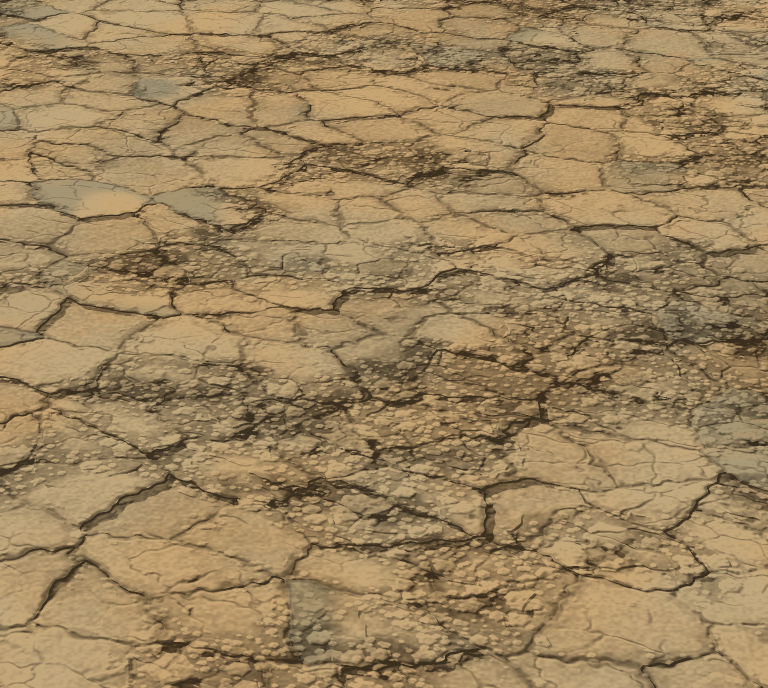
This texture is drawn by a WebGL 2 fragment shader. Its source:

```glsl
#version 300 es
precision highp float;

uniform vec2 u_resolution;
out vec4 fragColor;

struct Plate { float edge; float id; vec2 offset; };
struct Ground { float height; float crack; float soil; float broken; Plate slab; };

vec2 hash2(vec2 p) {
  vec3 q = fract(p.xyx * vec3(0.1031, 0.1030, 0.0973));
  q += dot(q, q.yzx + 33.33);
  return fract((q.xx + q.yz) * q.zy);
}

float noise(vec2 p) {
  vec2 i = floor(p), f = fract(p);
  f = f * f * (3.0 - 2.0 * f);
  float low = mix(hash2(i).x, hash2(i + vec2(1, 0)).x, f.x);
  float high = mix(hash2(i + vec2(0, 1)).x, hash2(i + vec2(1, 1)).x, f.x);
  return mix(low, high, f.y);
}

float fbm(vec2 p) {
  float sum = 0.0;
  for (float gain = 0.57; gain > 0.1; gain *= 0.5) {
    sum += gain * noise(p);
    p = mat2(1.6, 1.2, -1.2, 1.6) * p + 7.3;
  }
  return sum;
}

vec2 neighbour(int k) { return vec2(k % 3 - 1, k / 3 - 1); }

// Voronoi cell with distance to its border
Plate plateAt(vec2 p) {
  vec2 nearCell = floor(p), base = nearCell, nearVec = vec2(9.0);
  for (int k = 0; k < 9; k++) {
    vec2 cell = base + neighbour(k), v = cell + 0.04 + 0.92 * hash2(cell) - p;
    if (dot(v, v) < dot(nearVec, nearVec)) { nearVec = v; nearCell = cell; }
  }
  float edge = 9.0;
  for (int k = 0; k < 9; k++) {
    if (k == 4) continue;
    vec2 cell = nearCell + neighbour(k), v = cell + 0.04 + 0.92 * hash2(cell) - p;
    edge = min(edge, dot(0.5 * (nearVec + v), normalize(v - nearVec)));
  }
  return Plate(edge, hash2(nearCell + 41.7).x, -nearVec);
}

// Scattered angular stones with steep sides and flat tops
float stones(vec2 p, float density) {
  vec2 base = floor(p);
  float top = 0.0;
  for (int k = 0; k < 9; k++) {
    vec2 cell = base + neighbour(k), rnd = hash2(cell + 9.1);
    vec2 d = p - cell - hash2(cell);
    d = abs(vec2(d.x + (rnd.x - 0.5) * d.y, d.y - (rnd.x - 0.5) * d.x));
    float radius = (0.16 + 0.42 * rnd.x) * step(rnd.y, density);
    top = max(top, min(radius - max(d.x, dot(d, vec2(0.6, 0.9))), 0.08 + 0.12 * rnd.x));
  }
  return top;
}

Ground groundAt(vec2 g) {
  vec2 bend = vec2(fbm(g * 1.1), fbm(g * 1.1 + 17.0)) - 0.5;
  vec2 ragged = vec2(noise(g * 8.0 + 3.0), noise(g * 8.0 + 71.0)) - 0.5;
  vec2 w = g + 0.5 * bend + 0.1 * ragged + vec2(0.3 * g.y, 0.0);
  Plate slab = plateAt(w * vec2(0.8, 0.95));
  Plate chip = plateAt(w * vec2(1.5, 2.1) + 5.0);
  float broken = smoothstep(0.48, 0.62, fbm(g * vec2(0.4, 0.55) + 3.0));
  float wear = noise(g * 1.9 + 30.0), crumb = noise(g * 10.0 + 90.0);
  // Interrupted joints between slabs, finer ones inside them
  float joint = 1.0 - smoothstep(0.01, 0.03 + 0.07 * wear, slab.edge);
  float hairline = 1.0 - smoothstep(0.0, 0.06, chip.edge);
  hairline *= smoothstep(0.42, 0.62, noise(g * 1.3 + 60.0) + 0.2 * broken);
  float crack = max(joint, 0.75 * hairline) * smoothstep(0.15, 0.6, crumb + 0.3 * wear);
  // Rubble lies in dark soil along joints and on broken ground
  float spread = 0.05 + 0.2 * wear + 0.4 * broken;
  float rubble = 1.0 - smoothstep(0.5 * spread, spread, slab.edge + 0.12 * (crumb - 0.5));
  rubble *= 0.35 + 0.65 * broken;
  float density = 0.02 + 0.85 * rubble;
  float pebbles = stones(g * 4.2, density * 0.55) / 4.2 + stones(g * 9.0, density) / 9.0;
  float boulders = stones(g * 1.7 + 4.0 + 0.25 * ragged, 0.03 + 0.3 * broken) / 1.7;
  float tilt = dot(slab.offset, hash2(vec2(slab.id * 91.0, 3.0)) - vec2(0.5, 0.8));
  float height = (0.3 * (slab.id - 0.5) + 0.25 * tilt) * (0.4 + 1.2 * wear);
  height += (chip.id - 0.5) * (0.03 + 0.32 * broken * wear) + 2.4 * pebbles + 1.7 * boulders;
  height += 0.025 * fbm(g * 7.0) + 0.022 * noise(g * 19.0) - 0.05 * crack;
  float soil = rubble * (1.0 - smoothstep(0.0, 0.012, pebbles + boulders));
  return Ground(height, crack, soil, broken, slab);
}

vec3 terrain(vec2 p) {
  // Receding ground plane
  vec2 g = 13.0 * vec2(p.x - 0.56, 3.3) / (2.0 - p.y), toSun = vec2(-0.5, 0.86);
  Ground here = groundAt(g);
  float slope = here.height - groundAt(g + 0.04 * toSun).height;
  float rise = groundAt(g + 0.19 * toSun).height - here.height;
  float shadow = smoothstep(0.13, 0.2, rise);
  // Wide patches, ragged hollows, then relief and grit
  float hollow = smoothstep(0.55, 0.64, fbm(g * vec2(1.3, 1.9) + 23.0) + 0.1 * (noise(g * 9.0) - 0.5));
  float tone = 0.99 + 0.32 * (fbm(g * 0.55 + 8.0) - 0.5) + 0.16 * (here.slab.id - 0.5);
  tone += 0.2 * (noise(g * 27.0) - 0.5) + clamp(4.5 * slope, -0.5, 0.16);
  tone -= 0.34 * here.crack + 0.5 * shadow + 0.28 * here.soil;
  tone -= 0.3 * hollow * max(here.broken * 0.7, here.soil) + 0.05 * here.broken;
  vec3 color = mix(vec3(0.22, 0.175, 0.115), vec3(0.73, 0.62, 0.45), clamp(tone, 0.02, 1.08));
  // Rusty dust, grey bare slabs and rare pale stones
  float dust = smoothstep(0.3, 0.7, fbm(g * 0.6 + 50.0));
  float bare = smoothstep(0.78, 0.95, here.slab.id) * smoothstep(0.35, 0.65, noise(g + 12.0));
  color *= mix(vec3(0.98, 1.0, 1.02), vec3(1.02, 0.99, 0.95), dust);
  color *= mix(vec3(1.0), vec3(0.84, 0.89, 0.94), bare);
  float reach = length(here.slab.offset) + 0.2 * (noise(g * 6.0) - 0.5);
  float pale = step(0.988, here.slab.id) * (1.0 - smoothstep(0.12, 0.16, reach));
  return mix(color, vec3(0.85, 0.82, 0.76) * (0.6 + 0.4 * tone), pale);
}

void main() {
  vec3 sum = vec3(0.0);
  for (int k = 0; k < 4; k++) {
    vec2 jitter = 0.5 * vec2(k % 2, k / 2) - 0.25;
    sum += terrain((gl_FragCoord.xy + jitter) / u_resolution.y);
  }
  fragColor = vec4(sum / 4.0, 1.0);
}
```
